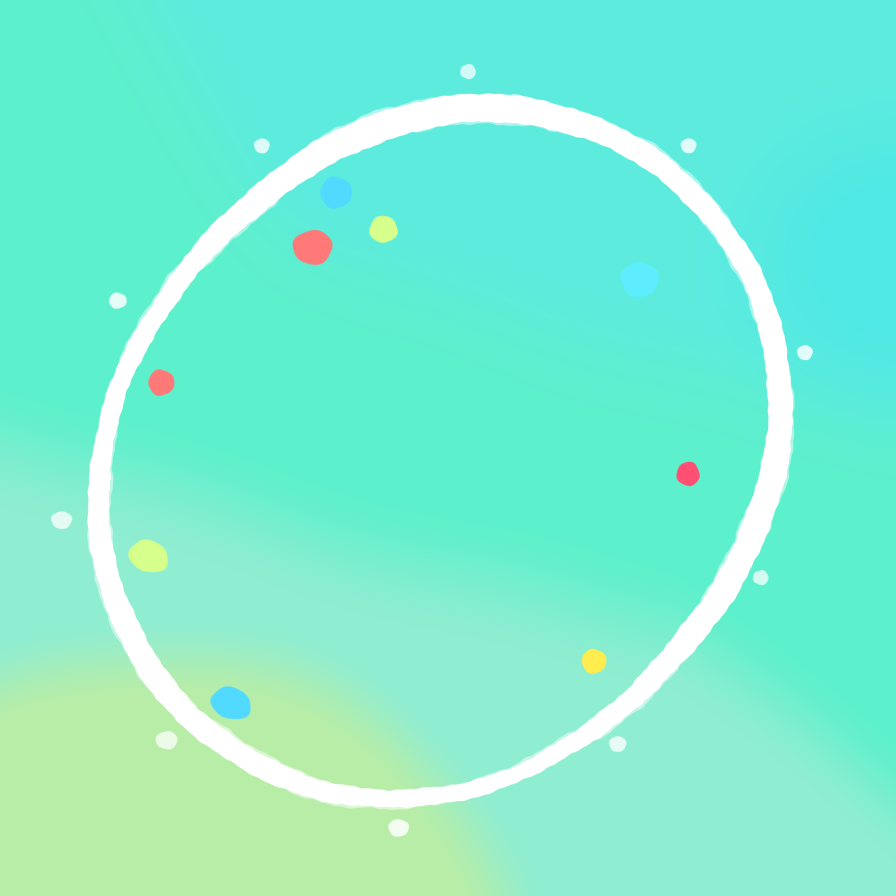
Reproduce this background procedurally as a WebGL 1 fragment shader.

```glsl
precision highp float;
// A loose white brush ring on a soft mint, cyan and lime wash, with confetti dots.
// The ring is a polar curve of a few harmonics roughened by layered sines;
// pale beads follow the same curve outside, coloured blobs are wobbly ellipses.
uniform vec2 u_resolution;

const vec2 CENTER = vec2(0.495, 0.495);

// Radius of the ring's middle line at an angle
float ringRadius(float a) {
  return 0.377 + 0.0293 * sin(2.0 * a) - 0.0026 * cos(2.0 * a)
       - 0.0046 * cos(a) - 0.0007 * sin(a) + 0.002 * cos(4.0 * a);
}

// Smooth coverage of a shape from its signed distance
float cover(float d) {
  float pixel = 1.0 / min(u_resolution.x, u_resolution.y);
  return 1.0 - smoothstep(-0.8 * pixel, 0.8 * pixel, d);
}

// Hand-drawn dot: tilted ellipse with a wavering rim
float blob(vec2 p, vec2 center, vec2 size, float tilt) {
  vec2 q = p - center;
  float c = cos(tilt), s = sin(tilt);
  q = vec2(c * q.x + s * q.y, c * q.y - s * q.x) / size;
  float a = atan(q.y, q.x + 1e-5);
  float phase = center.x * 40.0 + center.y * 23.0;
  float rim = 1.0 + 0.03 * sin(3.0 * a + phase) + 0.025 * sin(5.0 * a - phase);
  return cover((length(q) - rim) * min(size.x, size.y));
}

// Blurred colour fields
vec3 wash(vec2 p) {
  float drift = 0.006 * sin(p.x * 9.0 + 2.0 * p.y) + 0.004 * sin(p.x * 17.0 - 5.0 * p.y);
  vec3 color = vec3(0.365, 0.94, 0.80);

  float sky = smoothstep(-0.09, 0.09, p.x - 0.156 - 0.55 * (1.0 - p.y))
            * smoothstep(-0.08, 0.10, p.y - 0.788 + 0.27 * p.x + drift);
  color = mix(color, vec3(0.365, 0.922, 0.87), sky);

  float glow = 1.0 - smoothstep(0.05, 0.25, length((p - vec2(1.0, 0.71)) * vec2(1.0, 1.1)));
  color = mix(color, vec3(0.31, 0.91, 0.895), glow);

  float paleEdge = 0.5 - 0.27 * p.x - 0.5 * max(p.x - 0.755, 0.0);
  color = mix(color, vec3(0.56, 0.93, 0.82), smoothstep(-0.075, 0.075, paleEdge - p.y + drift));

  float hill = length(p - vec2(0.17, -0.133)) + drift;
  return mix(color, vec3(0.72, 0.93, 0.655), 1.0 - smoothstep(0.36, 0.455, hill));
}

// Uneven brush stroke: solid core plus a faint dry fringe
float brushRing(vec2 p) {
  vec2 q = p - CENTER;
  float a = atan(q.y, q.x + 1e-5);
  float offset = length(q) - ringRadius(a);
  float side = offset > 0.0 ? 1.7 : 4.1;
  float width = 0.013 + 0.0016 * cos(a - 1.2) + 0.0022 * cos(3.0 * (a - 1.75));
  float rough = 0.0007 * sin(13.0 * a + side) + 0.0006 * sin(31.0 * a + 2.0 * side)
              + 0.0004 * sin(83.0 * a + side) + 0.0003 * sin(157.0 * a);
  float fringe = 0.0022 * max(0.0, sin(7.0 * a + side) + 0.4 * sin(47.0 * a));
  float core = cover(abs(offset) - width - rough);
  float dry = cover(abs(offset) - width - rough - fringe);
  return max(core, 0.5 * dry);
}

// Ten beads spaced around the outside of the ring
float beads(vec2 p) {
  float mask = 0.0;
  for (int i = 0; i < 10; i++) {
    float a = 1.5 - 0.6283 * float(i);
    a += 0.049 * cos(a - 0.52) - 0.021;
    float radius = ringRadius(a) + 0.037 + 0.008 * cos(a - 2.44);
    float lowerLeft = max(0.0, cos(a + 2.35));
    vec2 size = vec2(0.0087 + 0.0035 * lowerLeft, 0.0083 + 0.0018 * lowerLeft);
    float opacity = 0.78 + 0.06 * sin(a * 3.0);
    mask = max(mask, opacity * blob(p, CENTER + radius * vec2(cos(a), sin(a)), size, 0.0));
  }
  return mask;
}

// Coloured confetti inside the ring
vec3 confetti(vec3 color, vec2 p) {
  vec3 blue = vec3(0.32, 0.85, 1.0);
  vec3 coral = vec3(1.0, 0.475, 0.475);
  vec3 lime = vec3(0.84, 1.0, 0.55);
  color = mix(color, blue, blob(p, vec2(0.375, 0.785), vec2(0.0176), 0.0));
  color = mix(color, lime, blob(p, vec2(0.428, 0.744), vec2(0.0157, 0.015), 0.0));
  color = mix(color, coral, blob(p, vec2(0.349, 0.724), vec2(0.022, 0.0193), 0.0));
  color = mix(color, vec3(0.37, 0.93, 1.0), blob(p, vec2(0.714, 0.688), vec2(0.021, 0.0193), 0.0));
  color = mix(color, vec3(1.0, 0.31, 0.45), blob(p, vec2(0.768, 0.471), vec2(0.0128, 0.0135), 0.0));
  color = mix(color, vec3(1.0, 0.93, 0.31), blob(p, vec2(0.663, 0.262), vec2(0.0137), 0.0));
  color = mix(color, blue, blob(p, vec2(0.258, 0.215), vec2(0.0228, 0.0175), -0.35));
  color = mix(color, lime, blob(p, vec2(0.166, 0.379), vec2(0.0225, 0.0175), -0.35));
  return mix(color, coral, blob(p, vec2(0.18, 0.573), vec2(0.0145), 0.0));
}

void main() {
  vec2 p = gl_FragCoord.xy / u_resolution;
  vec3 color = confetti(wash(p), p);
  color = mix(color, vec3(1.0), max(brushRing(p), beads(p)));
  gl_FragColor = vec4(color, 1.0);
}
```
